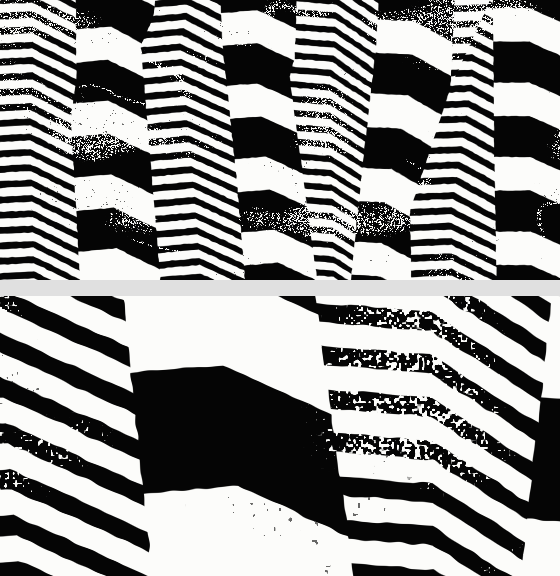
Top: the whole. Bottom: its middle third, enlarged.
Give the GLSL for this pattern, as a Shadertoy shader.

```glsl
const vec3 INK = vec3(0.02, 0.02, 0.02);
const vec3 PAPER = vec3(0.99, 0.99, 0.98);
const int STRIPS = 8;

// Strip borders: x at the top, at two knots and at the bottom
const vec4 BORDER_X[9] = vec4[9](
    vec4(-0.03), vec4(0.271, 0.273, 0.253, 0.286),
    vec4(0.555, 0.547, 0.503, 0.573), vec4(0.789, 0.794, 0.846, 0.875),
    vec4(1.060, 1.052, 1.034, 1.133), vec4(1.354, 1.341, 1.294, 1.253),
    vec4(1.625, 1.609, 1.464, 1.469), vec4(1.760, 1.763, 1.766, 1.773),
    vec4(2.03));
const vec2 BORDER_KNOTS[9] = vec2[9](
    vec2(0.3, 0.6), vec2(0.286, 0.417), vec2(0.065, 0.161),
    vec2(0.156, 0.651), vec2(0.208, 0.273), vec2(0.182, 0.599),
    vec2(0.312, 0.755), vec2(0.3, 0.6), vec2(0.3, 0.6));

// Bands per strip: period, start of a dark band, slope left and right of the fold
const vec4 BANDS[8] = vec4[8](
    vec4(0.0547, 0.040, -0.05, 0.50), vec4(0.264, 0.2135, -0.09, 0.50),
    vec4(0.0547, 0.375, -0.09, 0.48), vec4(0.2615, 0.154, -0.08, 0.48),
    vec4(0.0512, 0.352, 0.08, 0.64), vec4(0.264, 0.195, 0.05, 0.52),
    vec4(0.0547, 0.030, -0.04, 0.50), vec4(0.266, 0.1485, 0.0, 0.45));

float hash(vec2 p) {
    vec3 q = fract(vec3(p.xyx) * 0.1031);
    q += dot(q, q.yzx + 33.33);
    return fract((q.x + q.y) * q.z);
}

float noise(vec2 p) {
    vec2 i = floor(p), f = fract(p);
    f = f * f * (3.0 - 2.0 * f);
    return mix(mix(hash(i), hash(i + vec2(1, 0)), f.x),
               mix(hash(i + vec2(0, 1)), hash(i + vec2(1, 1)), f.x), f.y);
}

float step01(float d, float aa) {
    return smoothstep(-aa, aa, d);
}

float borderAt(int i, float y) {
    vec4 x = BORDER_X[i];
    vec2 k = BORDER_KNOTS[i];
    if (y < k.x) return mix(x.x, x.y, y / k.x);
    if (y < k.y) return mix(x.y, x.z, (y - k.x) / (k.y - k.x));
    return mix(x.z, x.w, (y - k.y) / (1.0 - k.y));
}

// Coverage of dark bands bent along a vertical fold
float foldedBands(vec2 p, float foldX, vec4 bands, float duty, float aa) {
    float dx = p.x - foldX;
    float slope = dx < 0.0 ? bands.z : bands.w;
    float u = (p.y - dx * slope - bands.y) / bands.x;
    float t = fract(u - 0.5 * duty + 0.5) - 0.5;
    float d = (abs(t) - 0.5 * duty) * bands.x / sqrt(1.0 + slope * slope);
    return 1.0 - step01(d, aa);
}

float stripPattern(vec2 p, float aa) {
    float ink = 0.0;
    for (int i = 0; i < STRIPS; i++) {
        float left = borderAt(i, p.y);
        float right = borderAt(i + 1, p.y);
        float duty = i % 2 == 0 ? 0.44 : 0.55;
        float bands = foldedBands(p, mix(left, right, 0.48), BANDS[i], duty, aa);
        ink = mix(ink, bands, step01(p.x - left, aa));
    }
    // Flat-banded wedge cut off by a slanted seam
    float seam = 1.75 - 0.45 * p.y;
    float wedge = step01(p.x - borderAt(6, p.y), aa) * step01(seam - p.x, aa);
    float flatBands = foldedBands(p, 1.66, vec4(0.057, 0.018, -0.06, -0.02), 0.4, aa);
    return mix(ink, flatBands, wedge);
}

// Grain gathered in patches and along thin drifting scratches
float wear(vec2 p, vec2 seed) {
    vec2 q = p + 0.05 * vec2(noise(p * 9.0), noise(p * 9.0 + 40.0));
    float patches = smoothstep(0.58, 0.9, noise(q * vec2(4.5, 7.0) + seed));
    float ridge = abs(noise((q + vec2(0.0, -0.35 * q.x)) * vec2(3.0, 6.0) + seed) - 0.5);
    float scratch = (1.0 - smoothstep(0.0, 0.05, ridge))
                  * smoothstep(0.5, 0.75, noise(p * 5.0 + seed.yx));
    float amount = max(0.75 * patches, 0.8 * scratch);
    float grain = noise(p * 330.0 + seed);
    float limit = 1.0 - 0.55 * amount;
    return smoothstep(limit - 0.06, limit + 0.06, grain) * smoothstep(0.02, 0.2, amount);
}

void mainImage(out vec4 fragColor, in vec2 fragCoord) {
    vec2 p = vec2(fragCoord.x, iResolution.y - fragCoord.y) / iResolution.y;
    float aa = 0.7 / iResolution.y;

    // Slightly ragged cut
    vec2 ragged = p + 0.003 * (vec2(noise(p * 70.0), noise(p * 70.0 + 91.0)) - 0.5);
    float ink = stripPattern(ragged, aa);

    // Chipped ink and a little stray dust
    ink *= 1.0 - wear(p, vec2(3.7, 11.3));
    ink = max(ink, 0.6 * wear(p, vec2(27.1, 5.9)) * step(0.86, noise(p * 160.0)));
    fragColor = vec4(mix(PAPER, INK, ink), 1.0);
}
```
